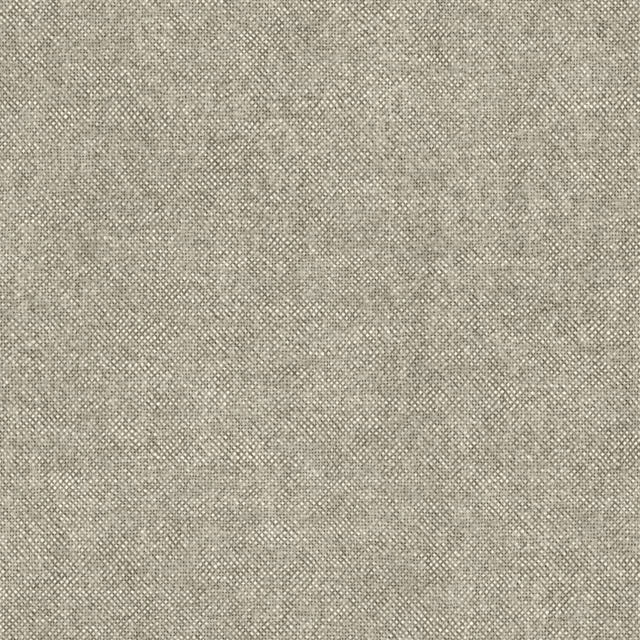
This texture is drawn by a Shadertoy shader. Its source:

```glsl
const vec2 THREADS = vec2(206.0, 190.0);   // warp and weft threads per canvas
const vec3 LINEN = vec3(0.688, 0.661, 0.595);
const float PI = 3.14159;
const int SAMPLES = 3;

float hash(vec2 p) {
    return fract(sin(dot(p, vec2(12.9898, 78.233))) * 43758.5453);
}

float noise(vec2 p) {
    vec2 cell = floor(p), f = fract(p);
    f = f * f * (3.0 - 2.0 * f);
    return mix(mix(hash(cell), hash(cell + vec2(1, 0)), f.x),
               mix(hash(cell + vec2(0, 1)), hash(cell + vec2(1, 1)), f.x), f.y);
}

float signedNoise(vec2 p) {
    return 2.0 * noise(p) - 1.0;
}

// Plain weave: +1 on a raised weft stitch, -1 on a raised warp stitch.
// Two crossing diagonal waves; lean favours one of them.
float weave(vec2 p, float lean) {
    vec2 q = PI * (p - 0.5);
    return mix(cos(q.x - q.y), cos(q.x + q.y), 0.5 + lean);
}

// Dark hole where four threads meet, of uneven depth
float hole(vec2 p) {
    vec2 s = sin(PI * (p - 0.5));
    float depth = 0.35 + 1.3 * hash(floor(p + 0.5) + 31.0);
    return s.x * s.x * s.y * s.y * depth;
}

// Brightness of one yarn: whole thread, long slubs and fine fibres
float yarnTone(float along, float across, float id, float seed) {
    float thread = hash(vec2(id, seed)) - 0.5;
    float slub = signedNoise(vec2(along * 0.1 + seed, id * 0.8));
    float fibre = signedNoise(vec2(along * 1.3 + seed, (id + across) * 3.0));
    return 0.035 * thread + 0.055 * slub + 0.07 * fibre;
}

// Uneven spacing and slight waviness of the threads
vec2 loosen(vec2 p) {
    vec2 drift = vec2(signedNoise(p * vec2(0.06, 0.02)),
                      signedNoise(p * vec2(0.02, 0.06) + 40.0));
    vec2 wobble = vec2(signedNoise(p * 0.45 + 70.0),
                       signedNoise(p * 0.45 + 110.0));
    return p + 0.7 * drift + 0.2 * wobble;
}

vec3 cloth(vec2 uv) {
    vec2 p = loosen(uv * THREADS);
    vec2 cell = floor(p);
    vec2 f = fract(p) - 0.5;

    float lean = 0.06 + 0.12 * signedNoise(p * 0.12 + 150.0);
    float relief = weave(p, lean);
    float isWeft = smoothstep(-0.25, 0.25, relief);

    // Thick stretches of weft stand out more than thin ones
    float thickness = 1.0 + 0.45 * signedNoise(vec2(p.x * 0.1, p.y * 0.3) + 90.0);
    float raised = 0.165 * relief * thickness;
    float shadow = 0.27 * (hole(p) - 0.25);

    float weftTone = yarnTone(p.x, f.y, cell.y, 5.0);
    float warpTone = yarnTone(p.y, f.x, cell.x, 29.0);
    float stitch = (hash(cell + 9.0) - 0.5) * (1.0 - 0.6 * max(abs(f.x), abs(f.y)));
    float cloud = signedNoise(uv * vec2(9.0, 13.0)) + signedNoise(uv * vec2(26.0, 5.0) + 60.0);

    float tone = raised - shadow + mix(warpTone, weftTone, isWeft)
               + 0.14 * stitch + 0.012 * cloud;
    float warmth = 0.005 * signedNoise(p * vec2(0.15, 0.4) + 200.0);
    return LINEN + tone + warmth * vec3(1.0, 0.0, -1.0);
}

void mainImage(out vec4 fragColor, in vec2 fragCoord) {
    // Average a small grid of samples to smooth the edges
    vec3 sum = vec3(0.0);
    for (int j = 0; j < SAMPLES; j++) {
        for (int i = 0; i < SAMPLES; i++) {
            vec2 offset = (vec2(i, j) + 0.5) / float(SAMPLES) - 0.5;
            sum += cloth((fragCoord + offset) / iResolution.xy);
        }
    }
    vec3 color = sum / float(SAMPLES * SAMPLES);
    fragColor = vec4(clamp(color, 0.0, 1.0), 1.0);
}
```
